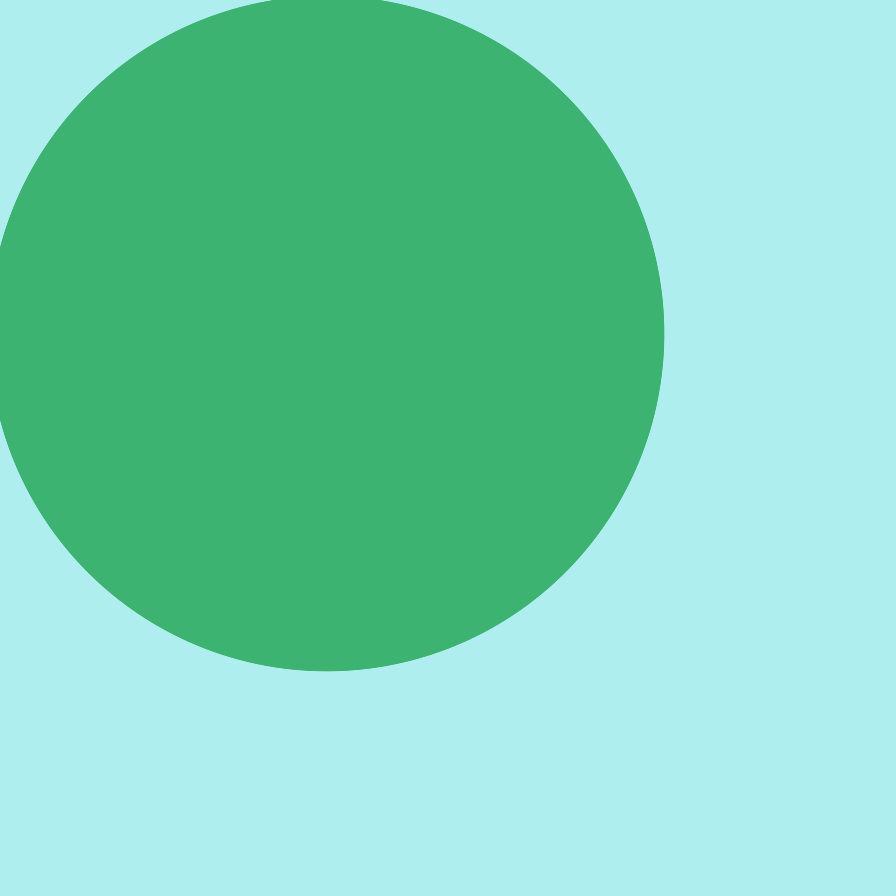
A WebGL 1 fragment shader for this background:

```glsl
precision highp float;

uniform vec2 u_resolution;

float circleDistance(vec2 point, vec2 center, float radius) {
    return length(point - center) - radius;
}

void main() {
    vec2 uv = gl_FragCoord.xy / u_resolution;
    float pixel = 1.0 / min(u_resolution.x, u_resolution.y);

    vec3 paleTurquoise = vec3(0.6863, 0.9333, 0.9333);
    vec3 seaGreen = vec3(0.2353, 0.702, 0.4431);

    // Large disc, slightly cropped by the left and top edges
    float disc = circleDistance(uv, vec2(0.3645, 0.6277), 0.377);
    float coverage = 1.0 - smoothstep(-0.5 * pixel, 0.5 * pixel, disc);

    gl_FragColor = vec4(mix(paleTurquoise, seaGreen, coverage), 1.0);
}
```
